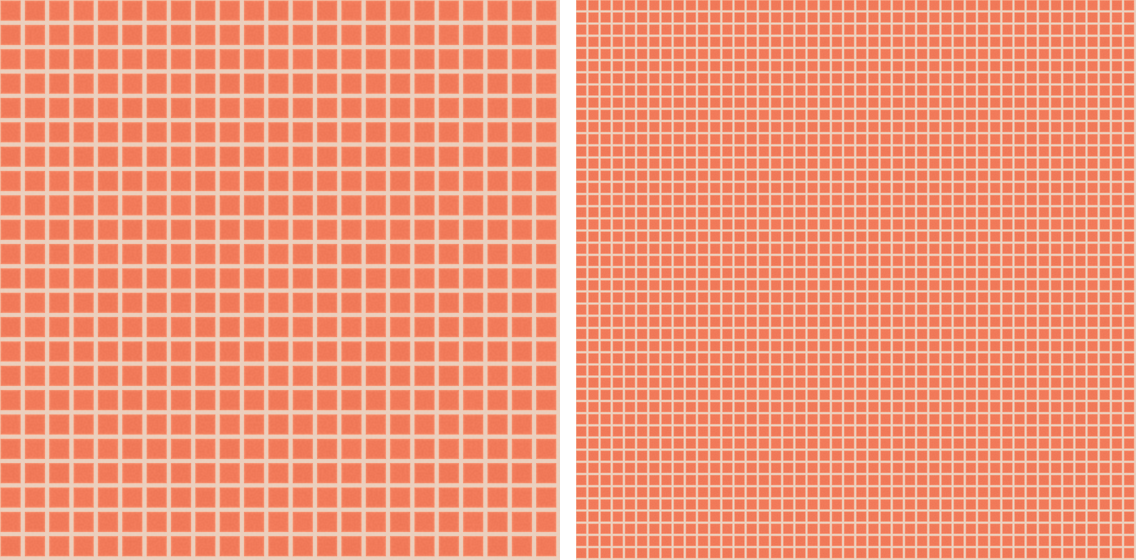
Left, the tile; right, the same tile 2 across and 2 down.
Give the GLSL for this pattern, as a Shadertoy shader.

```glsl
const float REPEATS = 23.0;                    // tiles across and down
const vec2 TILE_CENTER = vec2(0.435, 0.565);   // within one cell
const float TILE_HALF = 0.42;                  // half side, in cells
const float CORNER_RADIUS = 0.03;
const float EDGE_SOFTNESS = 0.03;
const float RIM_FALLOFF = 0.034;
const float GRAIN_CELLS = 230.0;               // whole number, so grain wraps
const float TILE_GRAIN = 0.022;
const float GROUT_GRAIN = 0.010;
const float TILE_VARIATION = 0.008;

const vec3 TILE_COLOR = vec3(0.945, 0.475, 0.348);
const vec3 RIM_COLOR = vec3(0.985, 0.645, 0.510);
const vec3 GROUT_COLOR = vec3(0.922, 0.812, 0.742);

float hash(vec2 p) {
    uvec2 q = uvec2(p) * uvec2(1597u, 3812u) + 77u;
    uint n = (q.x ^ (q.y * 2749u)) * 48271u;
    n = (n ^ (n >> 15)) * 739397u;
    n ^= n >> 13;
    return float(n & 65535u) / 65535.0;
}

// Dot product of a lattice gradient with the offset; the lattice wraps.
float gradientDot(vec2 corner, vec2 offset) {
    float angle = 6.28319 * hash(mod(corner, GRAIN_CELLS));
    return dot(vec2(cos(angle), sin(angle)), offset);
}

float gradientNoise(vec2 p) {
    vec2 i = floor(p);
    vec2 f = p - i;
    vec2 u = f * f * f * (f * (f * 6.0 - 15.0) + 10.0);
    vec2 e = vec2(1.0, 0.0);
    float low = mix(gradientDot(i, f), gradientDot(i + e.xy, f - e.xy), u.x);
    float high = mix(gradientDot(i + e.yx, f - e.yx), gradientDot(i + e.xx, f - e.xx), u.x);
    return mix(low, high, u.y);
}

float roundedSquare(vec2 p, float halfSide, float radius) {
    vec2 q = abs(p) - halfSide + radius;
    return length(max(q, 0.0)) + min(max(q.x, q.y), 0.0) - radius;
}

void mainImage(out vec4 fragColor, in vec2 fragCoord) {
    vec2 uv = fragCoord / iResolution.xy;
    float pixel = REPEATS / min(iResolution.x, iResolution.y);

    // Tile grid, with cells shifted so each tile sits in the middle of its own
    vec2 grid = uv * REPEATS - TILE_CENTER + 0.5;
    vec2 id = mod(floor(grid), REPEATS);
    float dist = roundedSquare(fract(grid) - 0.5, TILE_HALF, CORNER_RADIUS);

    // Glaze, paler toward the rim
    float rim = exp(-max(-dist, 0.0) / RIM_FALLOFF);
    vec3 tile = mix(TILE_COLOR, RIM_COLOR, rim);
    tile += TILE_VARIATION * (hash(id) - 0.5);

    // Soft edge into the grout
    float softness = max(EDGE_SOFTNESS, 0.7 * pixel);
    float grout = smoothstep(-softness, softness, dist);
    vec3 color = mix(tile, GROUT_COLOR, grout);

    // Fine grain
    float grain = gradientNoise(uv * GRAIN_CELLS);
    color += grain * mix(TILE_GRAIN, GROUT_GRAIN, grout);

    fragColor = vec4(clamp(color, 0.0, 1.0), 1.0);
}
```
